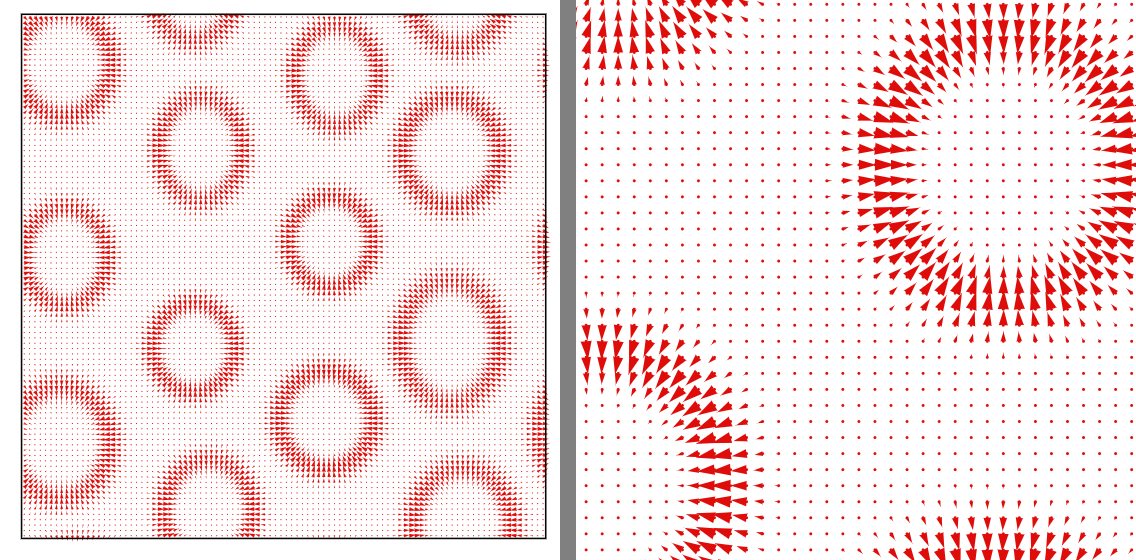
Left, the full canvas; right, a detail of the centre.
This pattern is drawn by a WebGL 2 fragment shader. Its source:

```glsl
#version 300 es
precision highp float;
// Framed quiver plot: red arrowheads point inward around staggered oval cells.

uniform vec2 u_resolution;
out vec4 fragColor;

const float ARROWS = 98.0;      // arrows along each side of the frame
const float FRAME_HALF = 0.468; // half the side of the frame
const vec2 FRAME_CENTER = vec2(0.5065);

vec2 hash2(vec2 p) {
    return fract(sin(vec2(dot(p, vec2(127.1, 311.7)),
                          dot(p, vec2(269.5, 183.3)))) * 43758.5453);
}

// Center of the oval in a given column and row; odd columns are shifted up.
vec2 ovalCenter(vec2 id) {
    vec2 jitter = (hash2(id) - 0.5) * vec2(0.035, 0.045);
    return vec2(0.125, 0.232) + id * vec2(0.23, 0.32)
         + vec2(0.0, 0.16 * mod(id.x, 2.0)) + jitter;
}

// Inward field, strongest on a soft ring inside each oval's rim.
vec2 field(vec2 p) {
    float column = round((p.x - 0.125) / 0.23);
    vec2 sum = vec2(0.0);
    for (int i = -1; i <= 1; i++) {
        float c = column + float(i);
        float row = round((p.y - 0.232 - 0.16 * mod(c, 2.0)) / 0.32);
        for (int j = -1; j <= 1; j++) {
            vec2 id = vec2(c, row + float(j));
            vec2 size = hash2(id + 37.0);
            float width = mix(0.104, 0.124, size.x);
            vec2 radius = width * vec2(1.0, mix(1.03, 1.24, size.y));
            vec2 d = p - ovalCenter(id);
            float q = length(d / radius);
            float ring = (q - 0.75) / 0.215;
            sum -= d * width / (radius * radius * max(q, 0.01)) * exp(-ring * ring);
        }
    }
    return sum;
}

// Distance to a triangle with its base at the origin and its tip at v.
float arrowhead(vec2 e, vec2 v) {
    float len = length(v);
    if (len < 0.08) return 10.0; // too short to draw
    vec2 dir = v / len;
    float along = dot(e, dir);
    float across = abs(e.x * dir.y - e.y * dir.x);
    return max(-along, (across - 0.29 * (len - along)) / 1.04);
}

void main() {
    vec2 p = gl_FragCoord.xy / u_resolution;
    float pixel = 1.0 / min(u_resolution.x, u_resolution.y);
    float pitch = 2.0 * FRAME_HALF / ARROWS;
    vec2 corner = FRAME_CENTER - FRAME_HALF;
    vec2 g = (p - corner) / pitch;

    // Nearest arrow or dot, in units of the arrow pitch
    float dist = 10.0;
    for (int i = -1; i <= 1; i++) {
        for (int j = -1; j <= 1; j++) {
            vec2 node = floor(g) + vec2(i, j) + 0.5;
            if (any(lessThan(node, vec2(0.0))) || any(greaterThan(node, vec2(ARROWS)))) continue;
            vec2 v = 1.27 * field(corner + node * pitch);
            vec2 e = g - node;
            dist = min(dist, min(length(e) - 0.09, arrowhead(e, v)));
        }
    }
    float ink = clamp(0.5 - dist * pitch / pixel, 0.0, 1.0);
    vec3 color = mix(vec3(1.0), vec3(0.87, 0.05, 0.04), ink);

    // Black square frame
    vec2 side = abs(p - FRAME_CENTER) - FRAME_HALF;
    float edge = abs(max(side.x, side.y)) - 0.0014;
    color = mix(color, vec3(0.02), clamp(0.5 - edge / pixel, 0.0, 1.0));

    fragColor = vec4(color, 1.0);
}
```
